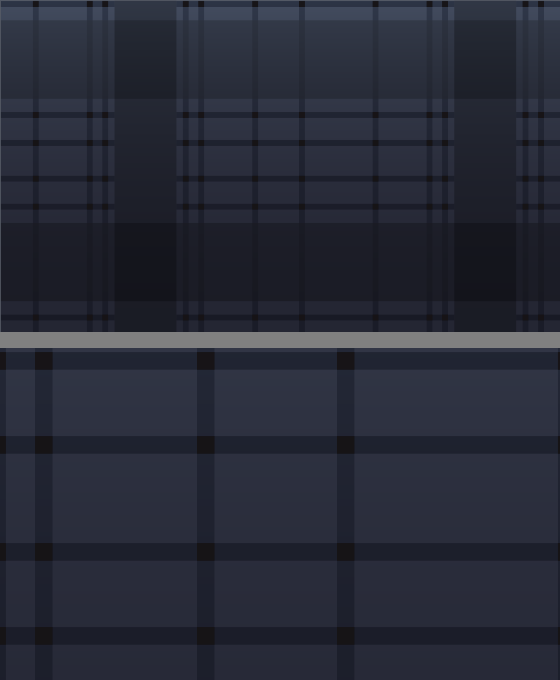
Top, the full canvas; bottom, a detail of the centre.
Reproduce this pattern procedurally as a WebGL 2 fragment shader.

```glsl
#version 300 es
precision highp float;

uniform vec2 u_resolution;
out vec4 outColor;

// Lengths are fractions of the canvas width.
const vec2 PERIOD = vec2(0.6068, 0.3617);
const vec2 BAND_CENTRE = vec2(0.2598, 0.1063);
const vec2 BAND_HALF = vec2(0.0553, 0.0700);
const float LINE_HALF = 0.0052;
const float EDGE_WIDTH = 0.0013;

const vec3 CLOTH_TOP = vec3(0.262, 0.298, 0.372);
const vec3 CLOTH_BOTTOM = vec3(0.142, 0.148, 0.200);
const vec3 LINE_TINT = vec3(0.670, 0.690, 0.730);
const vec3 CROSSING = vec3(0.088, 0.076, 0.082);
const vec3 EDGE = vec3(0.340, 0.360, 0.400);

// Signed distance from the nearest repeated centre.
float repeatAround(float x, float centre, float period) {
    return mod(x - centre + 0.5 * period, period) - 0.5 * period;
}

// Smooth-edged stripe coverage.
float stripe(float x, float centre, float halfWidth, float pixel) {
    return 1.0 - smoothstep(-0.5 * pixel, 0.5 * pixel, abs(x - centre) - halfWidth);
}

// Three stripes at mirrored offsets either side of a band.
float mirroredLines(float x, vec3 offsets, float halfWidth, float pixel) {
    float cover = 0.0;
    for (int i = 0; i < 3; i++) {
        cover = max(cover, stripe(abs(x), offsets[i], halfWidth, pixel));
    }
    return cover;
}

// Cloth shade, falling off from the top edge.
vec3 clothShade(float height) {
    return mix(CLOTH_BOTTOM, CLOTH_TOP, pow(clamp(height, 0.0, 1.0), 2.2));
}

void main() {
    float pixel = 1.0 / u_resolution.x;
    float height = gl_FragCoord.y / u_resolution.y;
    vec2 p = vec2(gl_FragCoord.x, u_resolution.y - gl_FragCoord.y) * pixel;
    vec2 cell = vec2(repeatAround(p.x, BAND_CENTRE.x, PERIOD.x),
                     repeatAround(p.y, BAND_CENTRE.y, PERIOD.y));

    // Broad bands
    float bandX = stripe(cell.x, 0.0, BAND_HALF.x, pixel);
    float bandY = stripe(cell.y, 0.0, BAND_HALF.y, pixel);

    // Thin lines, with one unpaired upright
    float lineX = mirroredLines(cell.x, vec3(0.0718, 0.0996, 0.1960), LINE_HALF, pixel);
    lineX = max(lineX, stripe(cell.x, 0.2793, LINE_HALF, pixel));
    float lineY = mirroredLines(cell.y, vec3(0.0990, 0.1490, 0.1490), LINE_HALF, pixel);
    lineY *= 1.0 - bandX;

    // Layered weave, with bands heavier towards the bottom
    vec3 color = clothShade(height);
    color *= mix(1.0, 0.73, bandX) * mix(1.0, mix(0.72, 0.81, height), bandY);
    vec3 uprightTint = mix(LINE_TINT + 0.05, vec3(0.88), bandY);
    color *= mix(vec3(1.0), uprightTint, lineX) * mix(vec3(1.0), LINE_TINT, lineY);
    color = mix(color, CROSSING, 0.9 * lineX * lineY);

    // Pale sliver along the top and left edges
    float edge = max(stripe(p.x, 0.0, EDGE_WIDTH, pixel), stripe(p.y, 0.0, EDGE_WIDTH, pixel));
    color = mix(color, EDGE, edge);

    outColor = vec4(color, 1.0);
}
```
